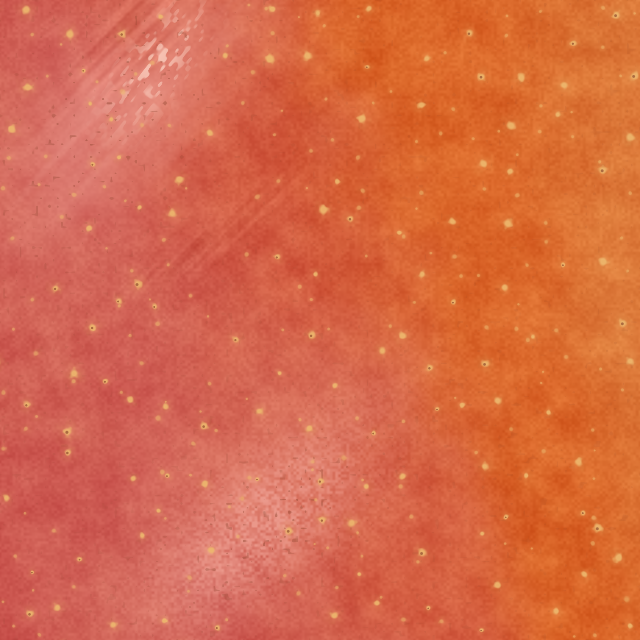
A three.js fragment shader for this texture:

```glsl
varying vec2 vUv;

float hash(vec2 p) {
  return fract(sin(dot(p, vec2(127.1, 311.7))) * 43758.5453);
}

float noise(vec2 p) {
  vec2 cell = floor(p);
  vec2 f = fract(p);
  f = f * f * (3.0 - 2.0 * f);
  float low = mix(hash(cell), hash(cell + vec2(1.0, 0.0)), f.x);
  float high = mix(hash(cell + vec2(0.0, 1.0)), hash(cell + 1.0), f.x);
  return mix(low, high, f.y);
}

float fbm(vec2 p) {
  float sum = 0.0;
  float weight = 0.53;
  for (int i = 0; i < 4; i++) {
    sum += weight * noise(p);
    p = mat2(1.6, 1.2, -1.2, 1.6) * p + 7.3;
    weight *= 0.5;
  }
  return sum;
}

// Frame whose x axis points along the given angle
vec2 rotate(vec2 p, float angle) {
  float c = cos(angle);
  float s = sin(angle);
  return vec2(c * p.x + s * p.y, c * p.y - s * p.x);
}

// Soft elliptical patch
float patchMask(vec2 p, vec2 center, vec2 size, float angle) {
  vec2 q = rotate(p - center, angle) / size;
  return exp(-dot(q, q));
}

// Rose to orange to amber, drifting across the skin
vec3 skinColor(vec2 p) {
  vec3 rose = vec3(0.795, 0.335, 0.305);
  vec3 vermilion = vec3(0.825, 0.355, 0.245);
  vec3 orange = vec3(0.855, 0.395, 0.155);
  vec3 amber = vec3(0.865, 0.475, 0.225);
  vec3 coral = vec3(0.84, 0.43, 0.36);
  float ripeness = p.x + 0.25 * p.y + 0.28 * (fbm(p * 4.0) - 0.5);
  vec3 color = mix(rose, vermilion, smoothstep(0.28, 0.68, ripeness));
  color = mix(color, orange, smoothstep(0.64, 0.88, ripeness));
  color = mix(color, amber, smoothstep(0.9, 1.2, ripeness));
  float bloom = smoothstep(0.4, 0.75, fbm(p * 5.0 + 19.0));
  return mix(color, coral, 0.5 * bloom * (1.0 - smoothstep(0.6, 0.95, ripeness)));
}

// Pale pores: x is the glow, y the dark pinhole
vec2 pores(vec2 p, float count, float radius, float density, float seed) {
  vec2 home = floor(p * count);
  vec2 result = vec2(0.0);
  for (int j = -1; j <= 1; j++) {
    for (int i = -1; i <= 1; i++) {
      vec2 cell = home + vec2(float(i), float(j));
      vec2 key = cell + seed;
      vec2 jitter = vec2(hash(key + 3.1), hash(key + 8.7));
      vec2 d = p - (cell + 0.1 + 0.8 * jitter) / count;
      float size = radius * mix(0.55, 1.15, hash(key + 15.3));
      float wobble = 0.7 + 0.6 * noise(p * 190.0 + seed);
      float r = length(d) / size * wobble;
      float present = step(hash(key + 21.9), density);
      float core = 1.0 - smoothstep(0.35, 1.1, r);
      float glow = 0.8 * core + 0.3 * exp(-0.45 * r * r);
      float hole = 1.0 - smoothstep(0.15, 0.42, length(d + 0.15 * size) / size);
      result = max(result, present * vec2(glow, hole * step(0.55, hash(key + 31.7))));
    }
  }
  return result;
}

void main() {
  vec2 p = vUv;
  vec3 glossColor = vec3(0.93, 0.62, 0.57);
  vec3 glintColor = vec3(0.98, 0.80, 0.74);
  vec3 poreColor = vec3(0.93, 0.72, 0.43);
  vec3 pitColor = vec3(0.50, 0.23, 0.14);

  // Skin with blotches and fine grain
  vec3 color = skinColor(p);
  color += (fbm(p * 24.0) - 0.5) * vec3(0.09, 0.16, 0.12);
  float grain = noise(p * 230.0) - 0.5;
  color += grain * vec3(0.05, 0.06, 0.055);

  // Broken sheen on two glossy patches
  float upper = patchMask(p, vec2(0.19, 0.83), vec2(0.25, 0.12), 0.85);
  float lower = patchMask(p, vec2(0.41, 0.18), vec2(0.19, 0.085), 0.7);
  float haze = patchMask(p, vec2(0.36, 0.2), vec2(0.38, 0.22), 0.6);
  float streak = noise(rotate(p, 0.85) * vec2(9.0, 95.0));
  float cloud = fbm(p * 13.0 + 5.0);
  float sheen = upper * (0.25 + 0.6 * cloud + 0.3 * streak);
  sheen += lower * (0.3 + 0.7 * cloud + 0.7 * grain) + 0.16 * haze;
  color = mix(color, glossColor, clamp(sheen * 0.85, 0.0, 0.9));

  // Fine scratches beside the upper sheen
  float scratchMask = patchMask(p, vec2(0.21, 0.94), vec2(0.14, 0.05), 0.95);
  scratchMask += 0.7 * patchMask(p, vec2(0.33, 0.63), vec2(0.13, 0.03), 0.6);
  float scratch = noise(rotate(p, 0.78) * vec2(11.0, 150.0)) - 0.5;
  color += scratch * scratchMask * vec3(0.17, 0.22, 0.2);

  // Sharp glints and tiny dark pits
  float glintMask = patchMask(p, vec2(0.245, 0.9), vec2(0.1, 0.04), 0.95);
  float crackle = noise(rotate(p, 0.9) * vec2(85.0, 160.0));
  float glint = glintMask * smoothstep(0.58, 0.8, crackle);
  color = mix(color, glintColor, 0.85 * glint);
  float pit = smoothstep(0.83, 0.95, noise(p * 155.0 + 40.0));
  color = mix(color, pitColor, pit * (0.1 + 0.28 * clamp(upper + lower, 0.0, 1.0)));

  // Large and small pores
  vec2 large = pores(p, 13.0, 0.0072, 0.72, 2.0);
  vec2 small = pores(p, 22.0, 0.0042, 0.36, 57.0);
  color = mix(color, poreColor, clamp(0.85 * large.x + 0.55 * small.x, 0.0, 0.92));
  color = mix(color, pitColor, 0.6 * large.y);

  gl_FragColor = vec4(clamp(color, 0.0, 1.0), 1.0);
}
```
